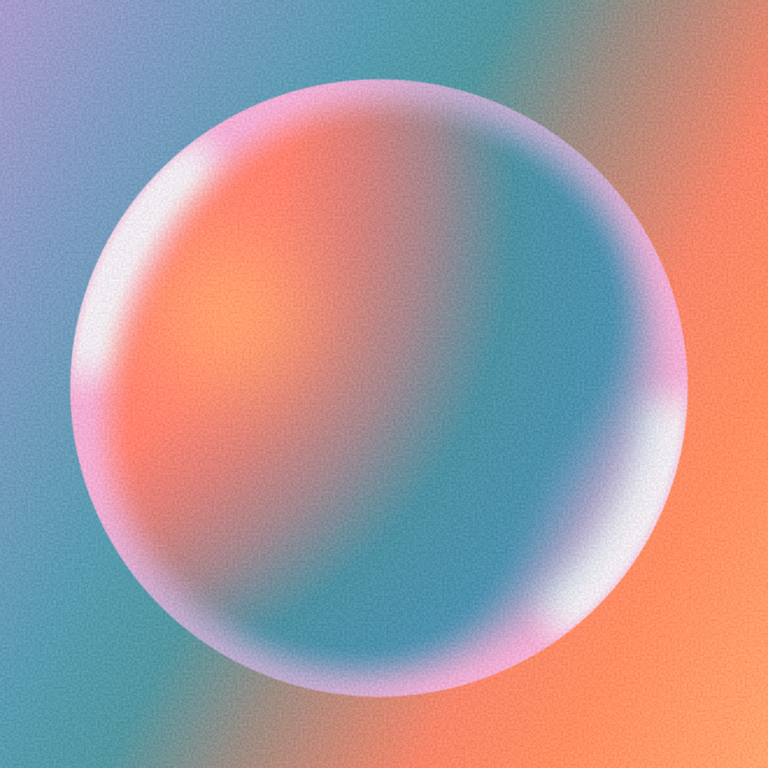
Give the GLSL for this background, as a WebGL 1 fragment shader.

```glsl
precision highp float;
// A glassy sphere with a pale rim over a diagonal lavender, teal and orange gradient, with fine grain.

uniform vec2 u_resolution;

// Layout, in canvas units
const vec2 AXIS = vec2(0.882, -0.471);     // direction of all colour sweeps
const vec2 SPHERE_CENTER = vec2(0.4935, 0.4948);
const float SPHERE_RADIUS = 0.402;
const vec2 SWEEP_ORIGIN = vec2(0.286, 0.596);
const float SWEEP_BEND = 0.9;              // curvature of the inner bands
const vec2 GLOW_CENTER = vec2(0.300, 0.590);
const float GLOW_SIZE = 0.115;
const float RIM_WIDTH = 0.065;
const float GRAIN_SCALE = 330.0;
const float GRAIN_AMOUNT = 0.075;

// Colours
const vec3 LAVENDER = vec3(0.66, 0.61, 0.80);
const vec3 PERIWINKLE = vec3(0.50, 0.61, 0.76);
const vec3 SKY_TEAL = vec3(0.34, 0.61, 0.69);
const vec3 SEA_GREEN = vec3(0.32, 0.59, 0.63);
const vec3 TAUPE = vec3(0.60, 0.55, 0.52);
const vec3 CORAL = vec3(0.97, 0.52, 0.41);
const vec3 ORANGE = vec3(1.00, 0.55, 0.38);
const vec3 APRICOT = vec3(1.00, 0.64, 0.43);
const vec3 SALMON = vec3(1.00, 0.50, 0.43);
const vec3 ROSE = vec3(0.85, 0.50, 0.48);
const vec3 MAUVE = vec3(0.64, 0.53, 0.56);
const vec3 DEEP_TEAL = vec3(0.30, 0.57, 0.64);
const vec3 DEEP_BLUE = vec3(0.30, 0.57, 0.69);
const vec3 RIM_PINK = vec3(0.95, 0.68, 0.83);
const vec3 RIM_LILAC = vec3(0.75, 0.67, 0.81);
const vec3 RIM_WHITE = vec3(0.94, 0.92, 0.94);

float ramp(float a, float b, float x) {
  return clamp((x - a) / (b - a), 0.0, 1.0);
}

vec2 hashGradient(vec2 cell) {
  vec3 q = fract(cell.xyx * vec3(0.1031, 0.1030, 0.0973));
  q += dot(q, q.yzx + 33.33);
  float angle = 6.2832 * fract((q.x + q.y) * q.z);
  return vec2(cos(angle), sin(angle));
}

float gradientNoise(vec2 p) {
  vec2 i = floor(p);
  vec2 f = p - i;
  vec2 w = f * f * (3.0 - 2.0 * f);
  float a = dot(hashGradient(i), f);
  float b = dot(hashGradient(i + vec2(1.0, 0.0)), f - vec2(1.0, 0.0));
  float c = dot(hashGradient(i + vec2(0.0, 1.0)), f - vec2(0.0, 1.0));
  float d = dot(hashGradient(i + 1.0), f - 1.0);
  return mix(mix(a, b, w.x), mix(c, d, w.x), w.y);
}

// Diagonal sweep from the top left corner to the bottom right
vec3 backdrop(vec2 p) {
  float t = dot(p - vec2(0.0, 1.0), AXIS);
  vec3 col = mix(LAVENDER, PERIWINKLE, ramp(0.0, 0.20, t));
  col = mix(col, SKY_TEAL, ramp(0.20, 0.45, t));
  col = mix(col, SEA_GREEN, ramp(0.45, 0.59, t));
  col = mix(col, TAUPE, ramp(0.59, 0.73, t));
  col = mix(col, CORAL, ramp(0.73, 0.95, t));
  col = mix(col, ORANGE, ramp(0.95, 1.10, t));
  return mix(col, APRICOT, ramp(1.10, 1.35, t));
}

// Bent sweep from salmon to blue, with a warm glow
vec3 sphereBody(vec2 p) {
  vec2 q = p - SWEEP_ORIGIN;
  float along = dot(q, vec2(-AXIS.y, AXIS.x));
  float s = dot(q, AXIS) + SWEEP_BEND * along * along;
  vec3 col = mix(SALMON, ROSE, ramp(0.02, 0.13, s));
  col = mix(col, MAUVE, ramp(0.13, 0.235, s));
  col = mix(col, DEEP_TEAL, ramp(0.235, 0.355, s));
  col = mix(col, DEEP_BLUE, ramp(0.355, 0.50, s));
  vec2 g = (p - GLOW_CENTER) / GLOW_SIZE;
  return mix(col, APRICOT, 0.85 * exp(-dot(g, g)));
}

// Pale rim that thickens and whitens at both ends of the axis
vec3 addRim(vec3 body, vec2 offset) {
  float r = length(offset);
  float depth = SPHERE_RADIUS - r;
  float facing = dot(offset, AXIS) / max(r, 0.001);
  float lower = pow(max(facing, 0.0), 4.0);
  float upper = pow(max(-facing, 0.0), 4.0);
  float inner = -0.004 + 0.016 * lower + 0.040 * upper;
  float outer = RIM_WIDTH + 0.110 * lower + 0.037 * upper;
  float cover = 1.0 - smoothstep(inner, outer, depth);
  vec3 col = mix(RIM_LILAC, RIM_PINK, smoothstep(0.1, 0.75, abs(facing)));
  float white = smoothstep(0.85, 0.95, abs(facing));
  white *= 1.0 - smoothstep(0.035, 0.105, depth);
  white *= mix(0.6, 1.0, smoothstep(0.0, 0.012, depth));
  return mix(body, mix(col, RIM_WHITE, white), cover);
}

void main() {
  float unit = min(u_resolution.x, u_resolution.y);
  vec2 p = (gl_FragCoord.xy - 0.5 * u_resolution) / unit + 0.5;
  vec2 offset = p - SPHERE_CENTER;
  vec3 sphere = addRim(sphereBody(p), offset);
  float edge = 1.2 / unit;
  float inside = 1.0 - smoothstep(-edge, edge, length(offset) - SPHERE_RADIUS);
  vec3 col = mix(backdrop(p), sphere, inside);
  col += GRAIN_AMOUNT * gradientNoise(p * GRAIN_SCALE);
  gl_FragColor = vec4(col, 1.0);
}
```
